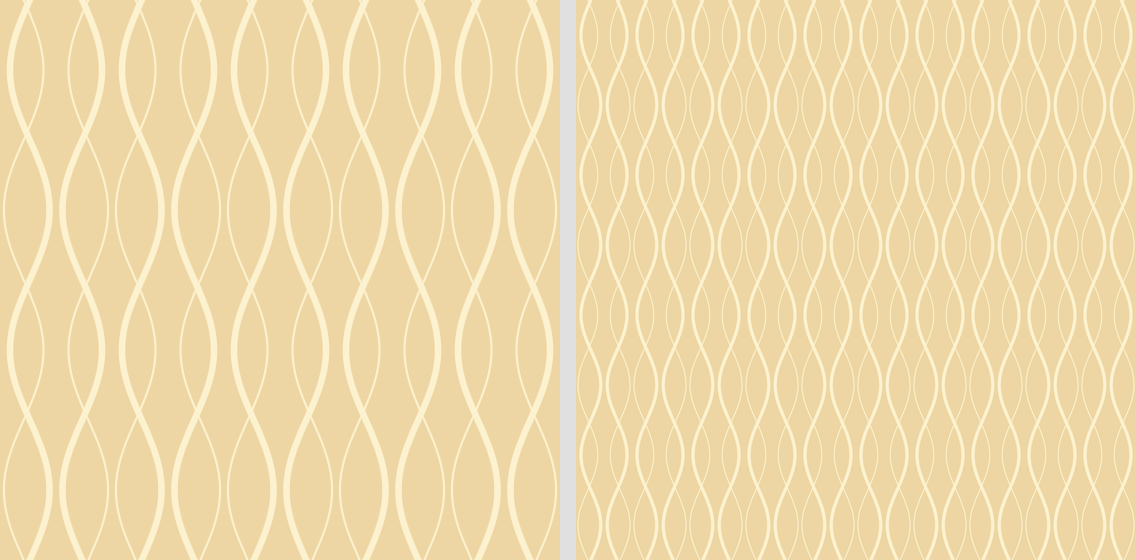
Left: one tile. Right: repeated 2 by 2.
This pattern is drawn by a WebGL 2 fragment shader. Its source:

```glsl
#version 300 es
precision highp float;
// Mirrored pairs of thick and thin cream waves crossing on a sand ground.

uniform vec2 u_resolution;
out vec4 fragColor;

const float TAU = 6.2831853;
const vec2 REPEATS = vec2(5.0, 2.0);    // whole tiles across and down

// Lengths are fractions of the canvas width
const float AMPLITUDE = 0.0353;
const float THICK_CENTER = 0.0531;      // from the mirror axis
const float THIN_CENTER = 0.0423;
const float THICK_WIDTH = 0.0115;
const float THIN_WIDTH = 0.0036;

const vec3 SAND = vec3(0.93, 0.84, 0.64);
const vec3 CREAM = vec3(0.99, 0.95, 0.81);

// Approximate perpendicular distance to a vertical sine wave
float waveDistance(float x, float phase, float center, float amplitude) {
    float offset = x - center - amplitude * sin(phase);
    float slope = amplitude * TAU * REPEATS.y * cos(phase);
    return abs(offset) / sqrt(1.0 + slope * slope);
}

// Antialiased coverage of a line of the given width
float stroke(float dist, float width, float pixel) {
    return clamp((0.5 * width - dist) / pixel + 0.5, 0.0, 1.0);
}

void main() {
    vec2 uv = gl_FragCoord.xy / u_resolution;
    float pixel = 1.0 / min(u_resolution.x, u_resolution.y);

    // Fold each column about its axis to mirror the waves
    float column = fract(uv.x * REPEATS.x);
    float x = min(column, 1.0 - column) / REPEATS.x;
    float phase = TAU * REPEATS.y * uv.y;

    // The thin wave swings against the thick one
    float thickDist = waveDistance(x, phase, THICK_CENTER, AMPLITUDE);
    float thinDist = waveDistance(x, phase, THIN_CENTER, -AMPLITUDE);
    float lines = max(stroke(thickDist, THICK_WIDTH, pixel),
                      stroke(thinDist, THIN_WIDTH, pixel));

    fragColor = vec4(mix(SAND, CREAM, lines), 1.0);
}
```
